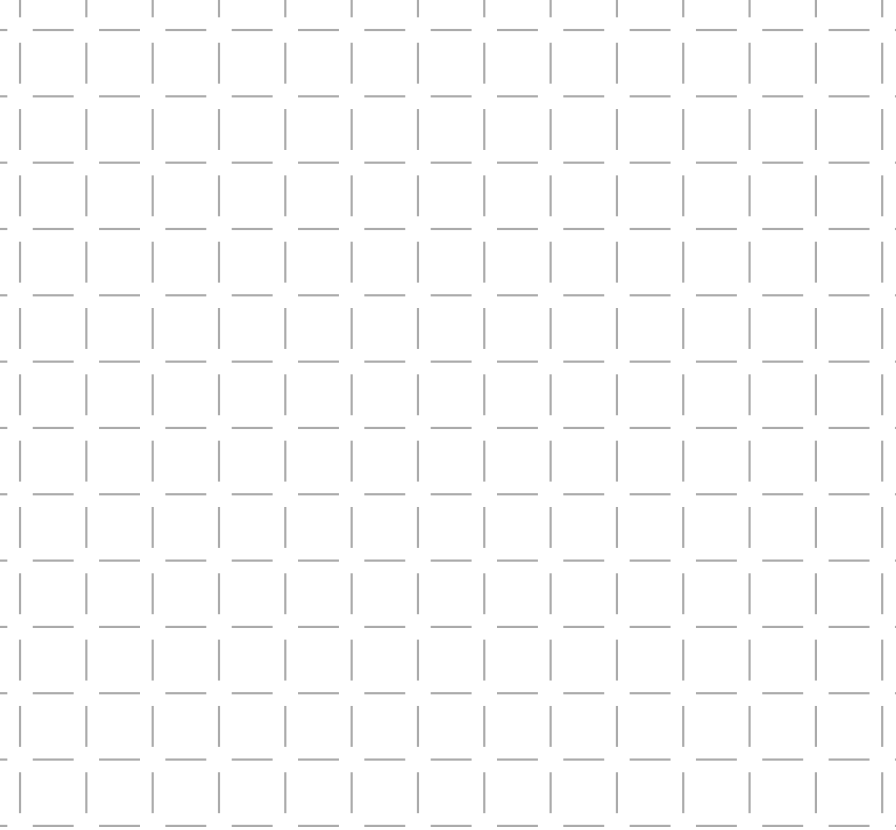
Give the GLSL for this pattern, as a WebGL 2 fragment shader.

```glsl
#version 300 es
precision highp float;
// Square grid of thin grey lines on white, broken into dashes so that every
// crossing is left open. Each dash is a box centred on a cell edge, smoothed
// by its exact coverage of the pixel. Lengths are in canvas widths.

uniform vec2 u_resolution;
out vec4 fragColor;

const float PITCH       = 0.07402;                // about 13.5 cells across
const vec2  CROSSING    = vec2(0.02236, 0.00459); // lowest left crossing
const float DASH_LENGTH = 0.617 * PITCH;
const float LINE_WIDTH  = 0.00244;
const vec3  PAPER       = vec3(1.0);
const vec3  LINE_GREY   = vec3(0.665);

// Share of a pixel, centred at signed offset d, inside [-halfSize, halfSize].
vec2 coverage(vec2 d, vec2 halfSize, float pixel) {
    vec2 hi = clamp(d + 0.5 * pixel, -halfSize, halfSize);
    vec2 lo = clamp(d - 0.5 * pixel, -halfSize, halfSize);
    return (hi - lo) / pixel;
}

// Signed offset from the nearest point of a lattice with the given origin.
vec2 latticeOffset(vec2 p, vec2 origin) {
    return (fract((p - origin) / PITCH + 0.5) - 0.5) * PITCH;
}

float dash(vec2 p, vec2 centre, vec2 size, float pixel) {
    vec2 c = coverage(latticeOffset(p, centre), 0.5 * size, pixel);
    return c.x * c.y;
}

void main() {
    float pixel = 1.0 / u_resolution.x;
    vec2 p = gl_FragCoord.xy * pixel;

    // Dashes sit halfway between neighbouring crossings.
    vec2 midX = CROSSING + vec2(0.5 * PITCH, 0.0);
    vec2 midY = CROSSING + vec2(0.0, 0.5 * PITCH);
    float horizontal = dash(p, midX, vec2(DASH_LENGTH, LINE_WIDTH), pixel);
    float vertical   = dash(p, midY, vec2(LINE_WIDTH, DASH_LENGTH), pixel);

    fragColor = vec4(mix(PAPER, LINE_GREY, max(horizontal, vertical)), 1.0);
}
```
